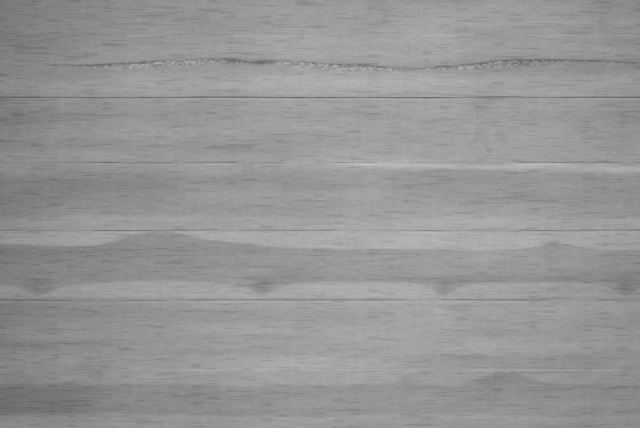
This texture is drawn by a WebGL 1 fragment shader. Its source:

```glsl
precision highp float;
uniform vec2 u_resolution;
const float PI = 3.14159265;
const float BASE_GREY = 0.637;

float hash(vec2 p) {
  return fract(sin(dot(p, vec2(127.1, 311.7))) * 43758.5453);
}
float noise(vec2 p) {
  vec2 i = floor(p), f = fract(p);
  f = f * f * (3.0 - 2.0 * f);
  return mix(mix(hash(i), hash(i + vec2(1.0, 0.0)), f.x),
             mix(hash(i + vec2(0.0, 1.0)), hash(i + vec2(1.0, 1.0)), f.x), f.y);
}
float fbm(vec2 p) {
  float sum = 0.0, amp = 0.5;
  for (int i = 0; i < 4; i++) {
    sum += amp * noise(p);
    p = p * 2.03 + 17.3;
    amp *= 0.5;
  }
  return sum / 0.9375;
}
float band(float y, float top, float bottom, float soft) {
  return smoothstep(top - soft, top + soft, y) * (1.0 - smoothstep(bottom - soft, bottom + soft, y));
}
float bump(float x, float center, float width) {
  float d = (x - center) / width;
  return exp(-d * d);
}
// Slightly uneven plank spacing, measured downwards
float seamHeight(float k) {
  return 0.0755 + 0.1555 * k - 0.007 * cos(PI * (k - 2.0) / 3.0);
}
float seams(vec2 p, float aa) {
  float shade = 0.0;
  for (int i = 0; i < 6; i++) {
    float k = float(i);
    float depth = k < 0.5 || k > 4.5 ? 0.15 : mix(1.0, 0.65, step(1.5, k));
    float gaps = smoothstep(0.3, 0.65, fbm(vec2(p.x * 12.0, k * 7.0)));
    float wear = mix(gaps, 1.0, k == 1.0 ? 0.7 : 0.2);
    float d = p.y - seamHeight(k) - 0.003 * (fbm(vec2(p.x * 6.0, k)) - 0.5);
    float line = 1.0 - smoothstep(0.0002, 0.001 + 0.8 * aa, abs(d));
    shade += 0.03 * bump(d, 0.004, 0.003) * gaps - 0.18 * line * depth * wear;
  }
  return shade;
}
// Ragged dark knot with faint growth rings
float knot(vec2 p, vec2 center, float size) {
  vec2 d = (p - center) / size;
  d += 1.1 * (vec2(noise(p * 40.0), noise(p * 40.0 + 9.0)) - 0.5);
  float r = length(d * vec2(0.75, 1.15));
  return exp(-r * r) * (0.7 + 0.3 * sin(r * 9.0));
}
float scatteredKnots(vec2 p) {
  float sum = 0.0;
  for (int i = 0; i < 14; i++) {
    float k = float(i);
    vec2 center = vec2(1.5 * hash(vec2(k, 2.0)), hash(vec2(k, 5.0)));
    sum += knot(p, center, mix(0.004, 0.02, hash(vec2(k, 8.0))));
  }
  return sum;
}
// Row of pale arches meeting in dark notches
float arches(vec2 uv) {
  float x = uv.x - 0.033 * sin(PI * (uv.x - 0.06) / 0.634);
  float d = abs(fract((x - 0.06) / 0.317 + 0.5) - 0.5) * 0.317;
  float top = 0.657 + 0.038 * exp(-d * 32.0);
  float notch = bump(d, 0.0, 0.018) * band(uv.y, 0.65, 0.685, 0.012);
  return 0.04 * band(uv.y, top, 0.694, 0.003) - 0.06 * notch * (0.5 + fbm(uv * vec2(60.0, 90.0)));
}
// Wavering split filled with pale specks
float crack(vec2 uv, float aa) {
  float center = 0.153 - 0.0085 * cos(2.0 * PI * (uv.x - 0.35) / 0.55) * smoothstep(0.0, 0.3, uv.x);
  center += 0.004 * (noise(vec2(uv.x * 28.0, 3.0)) - 0.5);
  float lens = abs(sin(PI * (uv.x - 0.12) / 0.27));
  float halfWidth = 0.0015 + 0.0075 * lens * (1.0 - smoothstep(0.82, 0.92, uv.x));
  float d = uv.y - center;
  float inside = 1.0 - smoothstep(halfWidth - aa, halfWidth + aa, abs(d));
  float specks = smoothstep(0.35, 0.85, noise(uv * vec2(270.0, 230.0)));
  float rim = bump(d, -halfWidth * 0.8, 0.003) * (0.5 + noise(vec2(uv.x * 45.0, 6.0)));
  float ends = bump(uv.x, 0.36, 0.018) + bump(uv.x, 0.41, 0.018) + bump(uv.x, 0.83, 0.035);
  float shade = inside * (0.1 * specks - 0.035) - 0.09 * rim - 0.11 * ends * bump(d, -0.001, 0.007);
  return shade * smoothstep(0.02, 0.18, uv.x);
}
// Broad heartwood and sapwood stripes
float stripes(vec2 uv) {
  float y = uv.y + 0.018 * (fbm(uv * vec2(8.0, 60.0)) - 0.5);
  float wave = 0.573 - 0.032 * bump(uv.x, 0.25, 0.07) - 0.02 * bump(uv.x, 0.87, 0.04)
             + 0.012 * smoothstep(0.35, 0.65, uv.x);
  float peak = 0.9 - 0.03 * bump(uv.x, 0.79, 0.045);
  float shade = 0.035 * band(y, 0.18, 0.226, 0.012) + 0.035 * band(y, 0.51, 0.536, 0.008);
  shade += 0.045 * band(y, 0.54, wave, 0.004) - 0.03 * band(y, wave, 0.66, 0.005);
  shade -= 0.02 * band(y, 0.405, 0.505, 0.01) + 0.045 * band(y, peak, 0.97, 0.005);
  shade += 0.085 * smoothstep(0.35, 0.65, uv.x) * bump(y, 0.384 + 0.018 * (uv.x - 0.5), 0.008);
  return shade + 0.04 * bump(uv.x, 0.43, 0.16) * band(y, 0.825, 0.86, 0.008);
}

void main() {
  vec2 uv = gl_FragCoord.xy / u_resolution;
  uv.y = 1.0 - uv.y;
  vec2 p = uv * vec2(1.5, 1.0);
  // Wood figure from long streaks down to sparse dark fibres
  float flow = p.y + 0.012 * fbm(p * vec2(3.0, 5.0));
  float grey = BASE_GREY + 0.085 * (fbm(vec2(p.x * 1.6, flow * 32.0)) - 0.5);
  grey += 0.065 * (fbm(p * vec2(6.0, 12.0)) - 0.5);
  grey += 0.05 * (fbm(vec2(p.x * 40.0, flow * 170.0)) - 0.5);
  grey += 0.03 * (noise(p * vec2(170.0, 300.0)) - 0.5);
  grey -= 0.04 * smoothstep(0.66, 0.9, noise(vec2(p.x * 24.0, flow * 260.0)));
  // Stripes, knots and damage
  float aa = 1.0 / u_resolution.y;
  grey += stripes(uv) + arches(uv) + crack(uv, aa) + seams(p, aa);
  float marks = knot(p, vec2(0.9, 0.035), 0.03) + knot(p, vec2(1.14, 0.34), 0.035)
              + knot(p, vec2(1.18, 0.875), 0.025) + knot(p, vec2(1.3, 0.57), 0.025);
  grey -= 0.05 * marks + 0.045 * scatteredKnots(p);
  // Uneven light, dimmer towards the left
  vec2 off = uv - vec2(0.58, 0.45);
  grey -= dot(off * off, vec2(0.36, 0.1));
  gl_FragColor = vec4(vec3(grey), 1.0);
}
```
